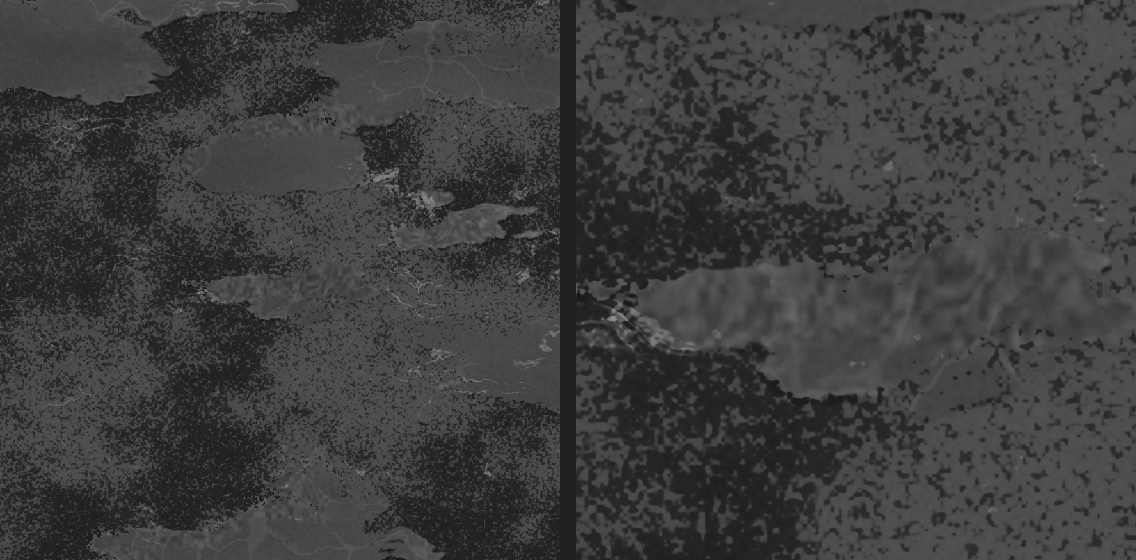
Left: the whole. Right: its middle third, enlarged.
Write a Shadertoy shader that draws this texture.

```glsl
float hash(vec2 p) {
    vec3 q = fract(p.xyx * 0.1031);
    q += dot(q, q.yzx + 33.33);
    return fract((q.x + q.y) * q.z);
}

float noise(vec2 p) {
    vec2 cell = floor(p), f = fract(p);
    f = f * f * (3.0 - 2.0 * f);
    return mix(mix(hash(cell), hash(cell + vec2(1, 0)), f.x),
               mix(hash(cell + vec2(0, 1)), hash(cell + vec2(1, 1)), f.x), f.y);
}

float fbm(vec2 p) {
    float sum = 0.0, amp = 0.516;
    for (int i = 0; i < 5; i++) {
        sum += amp * noise(p);
        p = p * 2.03 + vec2(17.3, 9.1);
        amp *= 0.5;
    }
    return sum;
}

// Distance to the borders of irregular cells
float cellBorder(vec2 p) {
    vec2 base = floor(p);
    float nearest = 9.0, second = 9.0;
    for (int y = -1; y <= 1; y++)
    for (int x = -1; x <= 1; x++) {
        vec2 cell = base + vec2(x, y);
        vec2 site = cell + 0.15 + 0.7 * vec2(hash(cell), hash(cell + 57.0));
        float d = length(site - p);
        second = min(second, max(nearest, d));
        nearest = min(nearest, d);
    }
    return second - nearest;
}

// Height of the wide, flat layers of stone
float slabHeight(vec2 uv, vec2 warp) {
    vec2 p = uv + warp * vec2(0.10, 0.05);
    return fbm(p * vec2(2.7, 7.5) + vec2(3.7, 21.4)) + 0.07 * (fbm(uv * 34.0) - 0.5);
}

void mainImage(out vec4 fragColor, in vec2 fragCoord) {
    vec2 uv = fragCoord / iResolution.xy;
    vec2 warp = vec2(fbm(uv * 8.0 + 5.0), fbm(uv * 8.0 + 41.0)) - 0.5;
    float grain = 0.55 * noise(uv * 245.0) + 0.45 * noise(uv * 430.0 + 7.0);

    // Rough ground: dark pits that gather in clouds
    float cloud = 0.65 * fbm(uv * vec2(5.0, 6.5) + 13.0) + 0.35 * fbm(uv * 19.0 + 71.0);
    float light = smoothstep(0.30, 0.68, cloud);
    float pitLevel = mix(0.74, 0.30, light);
    float speck = smoothstep(pitLevel - 0.13, pitLevel + 0.13, grain);
    float rough = mix(mix(0.135, 0.19, light), mix(0.25, 0.305, light), speck);
    rough += 0.05 * (grain - 0.5);

    // Smooth slabs, dusted with pits along some of their edges
    float dust = smoothstep(0.42, 0.62, fbm(uv * vec2(6.0, 9.0) + 83.0));
    float height = slabHeight(uv, warp);
    float slabMask = smoothstep(0.505, 0.525, height + 0.20 * dust * (grain - 0.5));
    float slab = 0.275 + 0.07 * (fbm(uv * vec2(5.0, 12.0) + 29.0) - 0.5);
    slab += 0.045 * (grain - 0.5);

    // Pale crust with coarse pores
    float crust = smoothstep(0.52, 0.66, fbm(uv * vec2(4.0, 10.0) + 31.0));
    slab += crust * (0.015 + 0.13 * (noise(uv * 145.0 + warp * 9.0) - 0.5));

    // Raised veins and worn rims
    float border = cellBorder(uv * vec2(10.0, 15.0) + warp * 2.2);
    float veinPatch = smoothstep(0.46, 0.60, fbm(uv * vec2(4.0, 7.0) + 63.0));
    slab += 0.045 * veinPatch * (1.0 - smoothstep(0.01, 0.11, border));
    float rimPatch = smoothstep(0.40, 0.62, fbm(uv * 9.0 + 97.0));
    float rim = (height - 0.53) / 0.014;
    slab += 0.040 * rimPatch * exp(-rim * rim);

    float tone = mix(rough, slab, slabMask);

    // Thin shade beneath the slabs
    float above = smoothstep(0.505, 0.525, slabHeight(uv + vec2(0.0, 0.004), warp));
    tone -= 0.04 * max(above - slabMask, 0.0) * (1.0 - dust);

    // Sparse bright streaks and chips
    float streakLine = abs(fbm(uv * vec2(7.0, 24.0) + warp * 3.0 + 19.0) - 0.5);
    float streakPatch = smoothstep(0.62, 0.70, fbm(uv * vec2(8.0, 13.0) + 151.0));
    tone += 0.14 * streakPatch * (1.0 - smoothstep(0.004, 0.028, streakLine)) * (0.5 + grain);
    float chip = smoothstep(0.79, 0.87, fbm(uv * 62.0 + 211.0));
    tone += 0.12 * chip;

    fragColor = vec4(vec3(clamp(tone, 0.08, 0.55)), 1.0);
}
```
